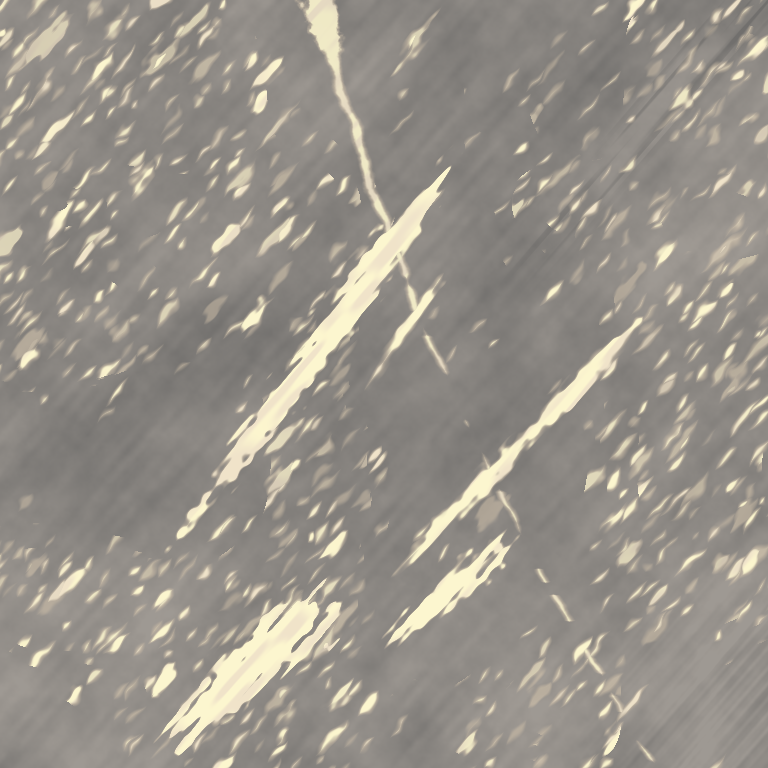
This texture is drawn by a Shadertoy shader. Its source:

```glsl
float hash(vec2 p) {
    vec3 q = fract(vec3(p.xyx) * 0.1031);
    q += dot(q, q.yzx + 33.33);
    return fract((q.x + q.y) * q.z);
}

float noise(vec2 p) {
    vec2 i = floor(p), f = fract(p);
    f = f * f * (3.0 - 2.0 * f);
    return mix(mix(hash(i), hash(i + vec2(1, 0)), f.x),
               mix(hash(i + vec2(0, 1)), hash(i + vec2(1, 1)), f.x), f.y);
}

float fbm(vec2 p) {
    float sum = 0.0, amp = 0.5;
    for (int i = 0; i < 4; i++) {
        sum += amp * noise(p);
        p = p * 2.03 + 17.1;
        amp *= 0.5;
    }
    return sum / 0.9375;
}

float cover(float d) {
    return smoothstep(0.0042, -0.0035, d);
}

// Splintered bar from a to b, wider towards b
float streak(vec2 p, vec2 a, vec2 b, float width, float splinter) {
    vec2 axis = normalize(b - a), r = p - a;
    float h = dot(r, axis) / length(b - a);
    float v = abs(dot(r, vec2(-axis.y, axis.x)));
    float taper = 1.0 - pow(abs(h * 2.0 - 1.0), 4.0);
    return v - width * mix(0.75, 1.2, clamp(h, 0.0, 1.0)) * (taper + splinter * 2.6);
}

// Scattered flecks, elongated along the grain, on several grids
float flecks(vec2 q, float splinter, float cluster) {
    float amount = 0.0;
    for (int i = 0; i < 5; i++) {
        float k = float(i);
        vec2 size = vec2(0.15, 0.06) * pow(0.74, k);
        vec2 g = q / size + k * 7.37 + 40.0;
        g.x += hash(vec2(floor(g.y), k));
        vec2 id = floor(g) + k * 53.0;
        vec2 jitter = vec2(hash(id + 3.1), hash(id + 8.7)) - 0.5;
        vec2 r = (fract(g) - 0.5 - jitter * 0.24) * size;
        float len = size.x * mix(0.14, 0.27, hash(id + 21.3));
        float width = size.y * mix(0.07, 0.18, hash(id + 32.9));
        float d = abs(r.y + r.x * jitter.x * 0.25)
                - width * (1.0 - r.x * r.x / (len * len) + splinter * 2.4);
        float strength = mix(0.45, 1.3, hash(id + 44.6));
        float present = step(hash(id), 0.36 * cluster);
        amount = max(amount, present * min(strength, 1.0) * cover(d));
    }
    return amount;
}

// Thin crooked vein, solid at the top and beaded further down
float vein(vec2 p) {
    float t = 1.0 - p.y;
    float x = 0.415 + 0.24 * t + 0.2 * t * t + 0.012 * (fbm(vec2(p.y * 24.0, 4.0)) - 0.5);
    float width = mix(0.003, 0.005, smoothstep(0.5, 0.8, p.y))
                + 0.013 * smoothstep(0.91, 0.96, p.y);
    width *= 0.3 + 1.4 * fbm(p * 60.0);
    float gaps = smoothstep(0.4, 0.65, noise(vec2(p.y * 60.0, 9.0)));
    width -= 0.008 * gaps * smoothstep(0.72, 0.65, p.y);
    return abs(p.x - x) * 0.88 - width;
}

vec3 stone(vec2 p, vec2 q) {
    float tone = 0.4;
    tone += 1.8 * (fbm(q * vec2(1.6, 8.0) + 5.0) - 0.5);
    tone += 1.3 * (fbm(p * 9.0) - 0.5);
    tone += 0.35 * (noise(q * vec2(14.0, 110.0)) - 0.5);
    tone += 0.45 * (fbm(p * 60.0) - 0.5);

    // Dark scratches at the upper right, pale ones at the lower right
    float lines = noise(q * vec2(4.0, 230.0));
    float dark = smoothstep(0.05, 0.0, abs(q.y + 0.085)) * smoothstep(0.85, 1.15, q.x);
    float pale = smoothstep(0.3, 0.1, p.y) * smoothstep(0.7, 0.95, p.x);
    tone -= dark * 0.9 * smoothstep(0.5, 0.9, lines);
    tone += pale * 0.6 * (lines - 0.45);
    return mix(vec3(0.498, 0.486, 0.472), vec3(0.605, 0.585, 0.562), clamp(tone, -0.5, 1.15));
}

void mainImage(out vec4 fragColor, in vec2 fragCoord) {
    vec2 p = fragCoord / iResolution.y;
    vec2 grain = vec2(0.656, 0.755);
    vec2 q = vec2(dot(p, grain), dot(p, vec2(-grain.y, grain.x)));

    // Long fibres and short chips fray every gold edge
    float splinter = 0.6 * noise(q * vec2(13.0, 170.0)) + 0.4 * noise(q * vec2(70.0, 130.0) + 7.0) - 0.5;
    vec2 bent = q + 0.007 * (vec2(noise(p * 60.0), noise(p * 60.0 + 31.0)) - 0.5);

    // Flecks gather in patches, thickest at the upper right
    float cluster = 1.15 * smoothstep(0.42, 0.75, noise(p * 6.0 + 2.6));
    cluster += 0.6 * smoothstep(0.55, 0.8, p.x) * smoothstep(0.6, 0.9, p.y);
    float gold = flecks(bent, splinter, cluster + 0.06);

    // Large streaks: both ends, then half width
    vec4 ends[5] = vec4[5](vec4(0.24, 0.31, 0.58, 0.78), vec4(0.51, 0.25, 0.83, 0.58),
                           vec4(0.50, 0.16, 0.67, 0.30), vec4(0.21, 0.03, 0.43, 0.22),
                           vec4(0.48, 0.50, 0.575, 0.64));
    float widths[5] = float[5](0.018, 0.011, 0.015, 0.029, 0.006);
    for (int i = 0; i < 5; i++) {
        float d = streak(p, ends[i].xy, ends[i].zw, widths[i], splinter);
        gold = max(gold, cover(d));
    }
    gold = max(gold, 0.9 * cover(vein(p)));

    // Peach rims rise to a cream core
    vec3 rim = vec3(0.83, 0.765, 0.67);
    vec3 core = mix(vec3(0.94, 0.89, 0.79), vec3(0.99, 0.965, 0.81),
                    smoothstep(0.2, 0.55, noise(q * vec2(18.0, 110.0) + 30.0)));
    vec3 metal = mix(rim, core, smoothstep(0.45, 0.95, gold));
    fragColor = vec4(mix(stone(p, q), metal, gold), 1.0);
}
```
